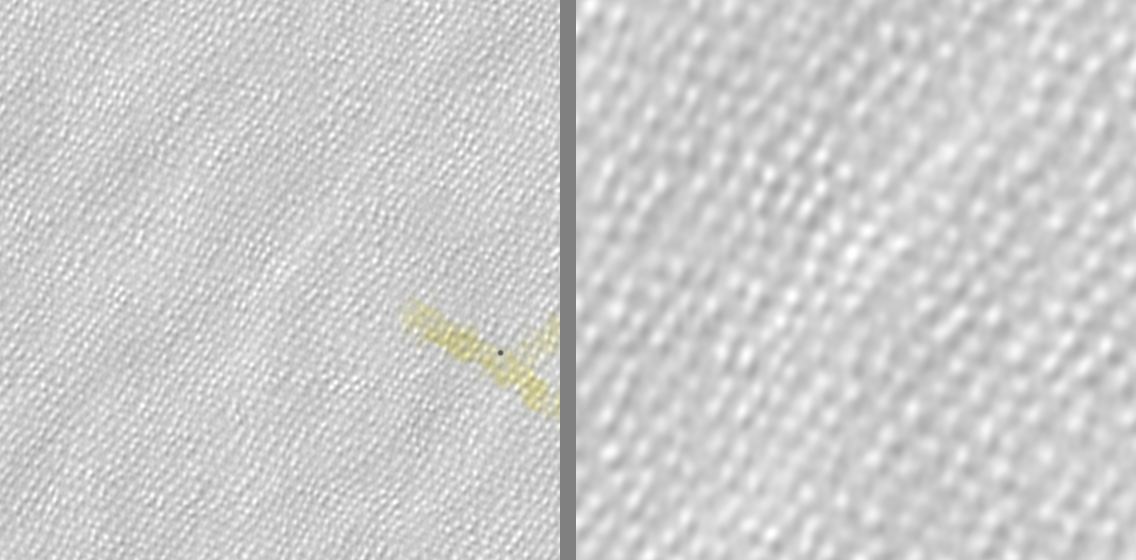
Left: the whole. Right: its middle third, enlarged.
A Shadertoy shader for this texture:

```glsl
// Pale woven cotton with diagonal creases, a yellow stain and one dark speck.

// Weave: two lattice steps and the shape of one thread knot, in canvas units
const vec2 STEP_UP = vec2(0.0111, 0.0137);
const vec2 STEP_SIDE = vec2(0.0182, -0.0052);
const vec2 KNOT_AXIS = vec2(0.30, 0.954);
const vec2 KNOT_SIZE = vec2(0.0050, 0.0064);
const vec2 SHADOW_SHIFT = vec2(0.0045, -0.0078);
const float KNOT_JITTER = 0.36;
const float KNOT_RELIEF = 0.142;
const float KNOT_MEAN = 0.125;
const float SHADOW_DEPTH = 0.60;

// Creases and fibre
const vec2 CREASE_AXIS = vec2(0.643, 0.766);
const float CREASE_RELIEF = 0.034;
const float BLOTCH_RELIEF = 0.022;
const float FIBRE_RELIEF = 0.038;

// Colours
const vec3 CLOTH = vec3(0.802, 0.805, 0.803);
const vec3 STAIN_TINT = vec3(0.995, 0.970, 0.72);
const vec3 SPECK = vec3(0.25, 0.26, 0.24);

// Stain and speck
const vec2 STAIN_START = vec2(0.73, 0.440);
const vec2 STAIN_FORK = vec2(0.905, 0.340);
const vec2 STAIN_END = vec2(1.03, 0.25);
const vec2 BRANCH_END = vec2(1.02, 0.425);
const float STAIN_WIDTH = 0.031;
const vec2 SPECK_POS = vec2(0.894, 0.370);
const float SPECK_RADIUS = 0.0060;

vec2 hash2(vec2 p) {
    vec3 q = fract(p.xyx * vec3(0.1031, 0.1030, 0.0973));
    q += dot(q, q.yzx + 33.33);
    return fract((q.xx + q.yz) * q.zy);
}

float cornerSlope(vec2 cell, vec2 offset) {
    float angle = 6.2832 * hash2(cell).x;
    return dot(vec2(cos(angle), sin(angle)), offset);
}

float gradientNoise(vec2 p) {
    vec2 i = floor(p), f = fract(p);
    vec2 s = f * f * f * (f * (f * 6.0 - 15.0) + 10.0);
    vec2 e = vec2(1.0, 0.0);
    float low = mix(cornerSlope(i, f), cornerSlope(i + e, f - e), s.x);
    float high = mix(cornerSlope(i + e.yx, f - e.yx), cornerSlope(i + 1.0, f - 1.0), s.x);
    return 1.4 * mix(low, high, s.y);
}

vec2 noise2(vec2 p) {
    return vec2(gradientNoise(p + 31.0), gradientNoise(p + 164.0));
}

// Coordinates across and along an axis
vec2 alignTo(vec2 p, vec2 axis) {
    return vec2(dot(p, vec2(axis.y, -axis.x)), dot(p, axis));
}

float softOval(vec2 d) {
    vec2 e = alignTo(d, KNOT_AXIS) / KNOT_SIZE;
    return exp(-dot(e, e));
}

float segmentDistance(vec2 p, vec2 a, vec2 b) {
    vec2 d = b - a;
    return length(p - a - d * clamp(dot(p - a, d) / dot(d, d), 0.0, 1.0));
}

// Raised knots, each with a shadow in the gap below it
float weave(vec2 p) {
    mat2 lattice = mat2(STEP_UP, STEP_SIDE);
    vec2 home = floor(inverse(lattice) * p + 0.5);
    float height = 0.0;
    for (int j = -1; j <= 1; j++)
    for (int i = -1; i <= 1; i++) {
        vec2 cell = home + vec2(i, j);
        vec2 random = hash2(cell + 200.0);
        vec2 d = p - lattice * (cell + KNOT_JITTER * (random - 0.5));
        float strength = mix(0.55, 1.3, hash2(cell + 371.0).y);
        height += strength * (softOval(d) - SHADOW_DEPTH * softOval(d - SHADOW_SHIFT));
    }
    return height - KNOT_MEAN;
}

float creases(vec2 p) {
    vec2 q = alignTo(p + 0.05 * noise2(p * 3.0), CREASE_AXIS);
    float folds = gradientNoise(q * vec2(9.0, 2.8) + 17.0)
                + 0.6 * gradientNoise(q * vec2(30.0, 8.0) + 53.0);
    float ridge = segmentDistance(p, vec2(0.505, 0.505), vec2(0.66, 0.72)) / 0.012;
    return folds + 0.8 * exp(-ridge * ridge);
}

float stain(vec2 p) {
    vec2 ragged = p + 0.020 * noise2(p * 42.0);
    float trunk = min(segmentDistance(ragged, STAIN_START, STAIN_FORK),
                      segmentDistance(ragged, STAIN_FORK, STAIN_END));
    float branch = segmentDistance(ragged, STAIN_FORK, BRANCH_END);
    float amount = 1.0 - smoothstep(0.3, 1.3, trunk / STAIN_WIDTH);
    amount = max(amount, 0.6 * (1.0 - smoothstep(0.2, 1.2, branch / STAIN_WIDTH)));
    float fade = smoothstep(0.67, 0.78, p.x);
    return amount * fade * clamp(0.8 + 0.7 * gradientNoise(p * 34.0 + 9.0), 0.0, 1.0);
}

void mainImage(out vec4 fragColor, in vec2 fragCoord) {
    vec2 p = fragCoord / iResolution.y;

    // Wandering threads, washed out in places
    vec2 warp = 0.014 * noise2(p * 5.0) + 0.0035 * noise2(p * 23.0);
    float clarity = 1.0 + 0.5 * gradientNoise(p * 14.0 + 5.0);
    float relief = KNOT_RELIEF * clarity * weave(p + warp);
    relief += CREASE_RELIEF * creases(p) + BLOTCH_RELIEF * gradientNoise(p * 48.0 + 7.0);
    relief += FIBRE_RELIEF * gradientNoise(alignTo(p, KNOT_AXIS) * vec2(150.0, 120.0));

    // Stain soaked into the cloth, then the speck on top
    vec3 color = (CLOTH + relief) * mix(vec3(1.0), STAIN_TINT, stain(p));
    float speck = 1.0 - smoothstep(0.35, 1.2, length(p - SPECK_POS) / SPECK_RADIUS);
    fragColor = vec4(mix(color, SPECK, 0.85 * speck), 1.0);
}
```
